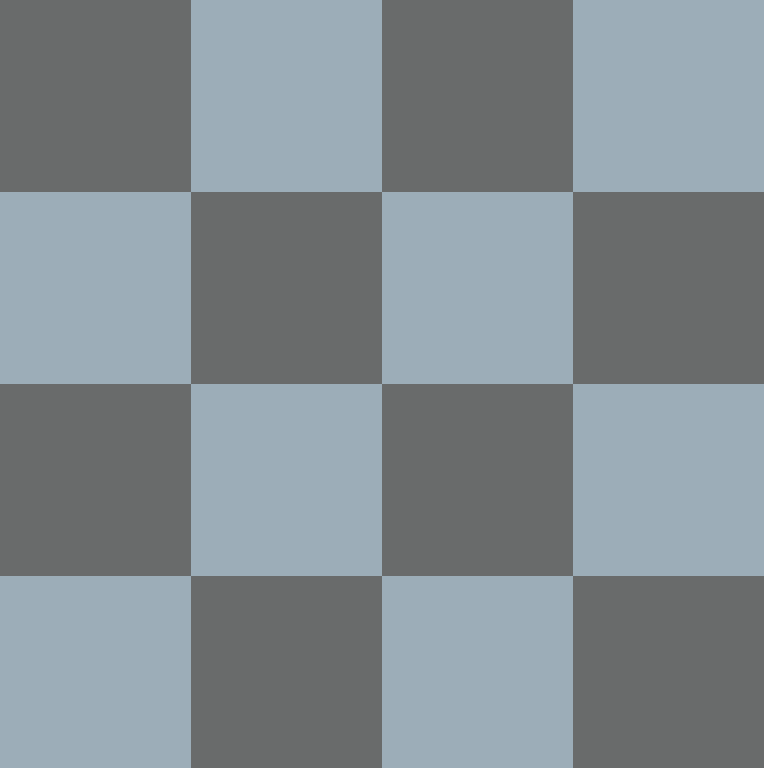
Give the GLSL for this pattern, as a Shadertoy shader.

```glsl
// Plain two-tone checkerboard of flat blue-grey and dark grey squares.

const vec2 CELLS = vec2(4.0);                   // squares across and down, even so it tiles
const vec3 LIGHT_BLUE = vec3(0.61, 0.68, 0.72);
const vec3 DARK_GREY = vec3(0.41, 0.42, 0.42);
const float EDGE_PIXELS = 1.0;                  // width of the smoothed edge

// Square wave per axis: +1 in even cells, -1 in odd ones, with a soft step between.
vec2 softSquareWave(vec2 p, vec2 edgeWidth) {
    vec2 edgeDistance = 0.5 - abs(fract(p) - 0.5);
    vec2 cellSign = 1.0 - 2.0 * mod(floor(p), 2.0);
    return cellSign * clamp(2.0 * edgeDistance / edgeWidth, 0.0, 1.0);
}

void mainImage(out vec4 fragColor, in vec2 fragCoord) {
    vec2 cellsPerPixel = CELLS / iResolution.xy;
    vec2 wave = softSquareWave(fragCoord * cellsPerPixel, EDGE_PIXELS * cellsPerPixel);

    // Equal signs give a light square, opposite signs a dark one.
    float lightness = 0.5 + 0.5 * wave.x * wave.y;
    fragColor = vec4(mix(DARK_GREY, LIGHT_BLUE, lightness), 1.0);
}
```
